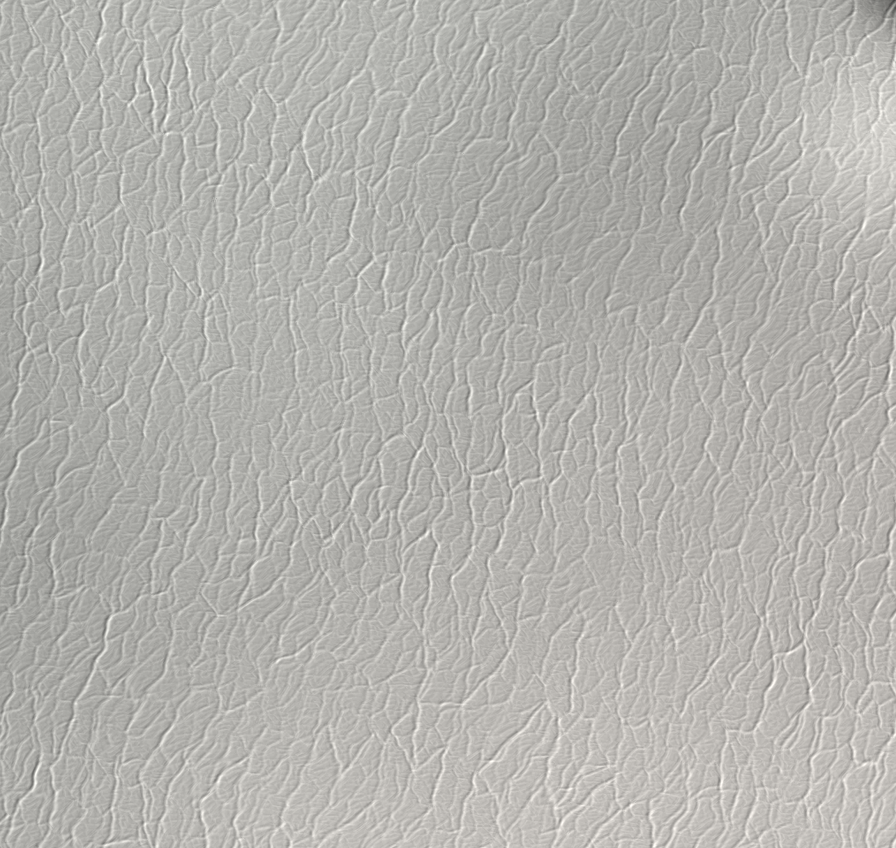
A WebGL 1 fragment shader for this texture:

```glsl
precision highp float;
uniform vec2 u_resolution;

vec2 hash2(vec2 p) {
  return fract(sin(vec2(dot(p, vec2(127.1, 311.7)), dot(p, vec2(269.5, 183.3)))) * 43758.55);
}

vec2 cellPoint(vec2 cell) {
  return cell + 0.05 + 0.9 * hash2(cell);
}

// Folds along the borders of stretched cells; each border has its own depth
float folds(vec2 p, vec2 density, float width) {
  vec2 q = p * density;
  vec2 home = floor(q);
  vec2 nearest = home;
  float best = 9.0;
  for (int j = -1; j <= 1; j++) {
    for (int i = -1; i <= 1; i++) {
      vec2 cell = home + vec2(i, j);
      vec2 d = cellPoint(cell) - q;
      if (dot(d, d) < best) {
        best = dot(d, d);
        nearest = cell;
      }
    }
  }
  vec2 a = cellPoint(nearest);
  float fold = 0.0;
  for (int j = -2; j <= 2; j++) {
    for (int i = -2; i <= 2; i++) {
      if (i == 0 && j == 0) continue;
      vec2 cell = nearest + vec2(i, j);
      vec2 b = cellPoint(cell);
      vec2 normal = normalize(b - a);
      // Divide by the stretch to get a distance in canvas units
      float dist = dot(0.5 * (a + b) - q, normal) / length(normal * density);
      float depth = mix(0.25, 1.0, hash2(nearest + cell + 0.5).x);
      fold = max(fold, depth * exp(-dist * dist / (width * width)));
    }
  }
  return fold;
}

// Bend the hide so that folds lean, wander and fray
vec2 bend(vec2 p) {
  vec2 q = p;
  q.x -= 0.2 * p.y;
  q += 0.018 * sin(p.yx * vec2(7.0, 6.0) + p * 4.0 + vec2(0.6, 2.1));
  q += 0.005 * sin(p.yx * vec2(29.0, 33.0) + p * 17.0 + vec2(1.7, 0.3));
  q += 0.0018 * sin(p.yx * vec2(121.0, 107.0) + p * 61.0);
  q += 0.0010 * sin(p.yx * vec2(307.0, 281.0) - p * 143.0);
  return q;
}

float creases(vec2 p) {
  vec2 q = bend(p);
  float patches = 0.85 + 0.2 * sin(p.x * 9.0 + 2.0 * sin(p.y * 7.0)) * sin(p.y * 8.0 + p.x * 3.0);
  float longFolds = folds(q, vec2(28.0, 11.0), 0.0022);
  float shortFolds = folds(q + 3.7, vec2(45.0, 31.0), 0.0018);
  float pores = folds(q + 8.3, vec2(110.0, 160.0), 0.0013);
  return patches * (0.95 * longFolds + 0.65 * shortFolds) + 0.28 * pores;
}

float glow(vec2 p, vec2 center, vec2 size) {
  vec2 d = (p - center) / size;
  return exp(-dot(d, d));
}

void main() {
  vec2 uv = gl_FragCoord.xy / u_resolution;
  vec2 p = gl_FragCoord.xy / u_resolution.y;

  // Lit and shaded walls of each fold
  vec2 lightStep = vec2(0.0016, -0.0009);
  float lit = creases(p - lightStep);
  float shaded = creases(p + lightStep);

  // Soft light over the curved hide
  float light = 0.66 + 0.055 * (1.0 - uv.y) * uv.x;
  light += 0.045 * glow(uv, vec2(0.25, 1.0), vec2(0.4, 0.25));
  light += 0.15 * glow(uv, vec2(1.0, 0.84), vec2(0.15, 0.11));
  light += 0.055 * glow(uv, vec2(0.5, 0.0), vec2(0.6, 0.22));
  light += 0.03 * glow(uv, vec2(0.22, 0.6), vec2(0.2, 0.2));
  light -= 0.05 * glow(uv, vec2(0.72, 0.8), vec2(0.22, 0.16));
  light -= 0.04 * glow(uv, vec2(0.0, 0.4), vec2(0.18, 0.4));
  light -= 0.28 * glow(uv, vec2(1.01, 1.01), vec2(0.05, 0.04));
  light += 0.008 * sin(p.x * 13.0 + 2.0 * sin(p.y * 9.0)) * sin(p.y * 11.0 - p.x * 5.0);

  light += 0.205 * lit - 0.155 * shaded;
  light += 0.022 * (hash2(floor(p * 480.0)).x - 0.5);

  vec3 coolTint = vec3(1.0, 1.004, 0.98);
  vec3 warmTint = vec3(1.016, 0.998, 0.974);
  vec3 tint = mix(coolTint, warmTint, smoothstep(-0.5, 0.7, uv.x - uv.y));
  gl_FragColor = vec4(light * tint, 1.0);
}
```
